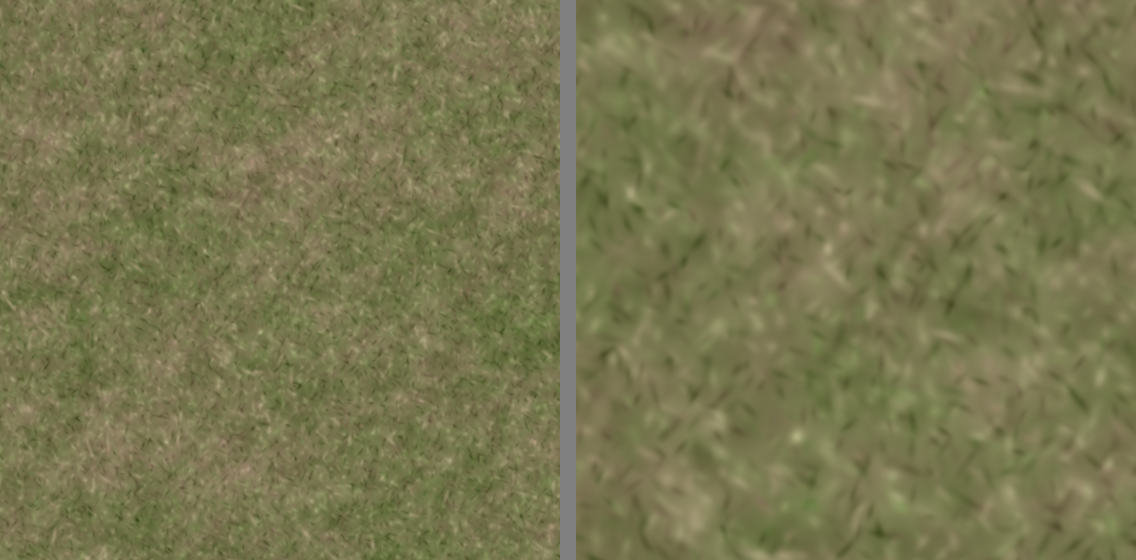
Left: the whole. Right: its middle third, enlarged.
Write a Shadertoy shader that draws this texture.

```glsl
// A worn lawn seen from a little way off: green turf mottled with dry, tan patches.
// Layered value noise sets the dryness and shade, soft random streaks form the
// blades, and a sparse layer of pale straws lies on top.

vec3 hash3(vec2 p) {
    vec3 q = fract(p.xyx * vec3(0.1031, 0.1030, 0.0973));
    q += dot(q, q.yxz + 33.33);
    return fract((q.xxy + q.yzz) * q.zyx);
}

// Smooth value noise in -1..1
float noise(vec2 p) {
    vec2 i = floor(p), f = fract(p);
    f = f * f * (3.0 - 2.0 * f);
    float low = mix(hash3(i).x, hash3(i + vec2(1, 0)).x, f.x);
    float high = mix(hash3(i + vec2(0, 1)).x, hash3(i + vec2(1, 1)).x, f.x);
    return 2.0 * mix(low, high, f.y) - 1.0;
}

// Soft-edged streak around the origin; size holds half length and half width
float streak(vec2 d, float angle, vec2 size) {
    vec2 along = vec2(cos(angle), sin(angle));
    vec2 q = vec2(dot(d, along), dot(d, vec2(-along.y, along.x))) / size;
    return exp(-dot(q, q));
}

// Sum of randomly turned blades: x is signed light, y is signed dryness
vec2 blades(vec2 p, float seed) {
    vec2 cell = floor(p), sum = vec2(0.0);
    for (int y = -1; y <= 1; y++)
    for (int x = -1; x <= 1; x++) {
        vec2 id = cell + vec2(x, y);
        vec3 place = hash3(id + seed);
        vec3 look = hash3(id + seed + 57.3);
        float angle = 1.8 + 2.4 * (place.z - 0.5);
        vec2 size = vec2(mix(0.28, 0.55, look.z), mix(0.16, 0.24, look.x));
        sum += (2.0 * look.xy - 1.0) * streak(p - id - place.xy, angle, size);
    }
    return sum;
}

// Rare pale straws, as coverage
float straws(vec2 p) {
    vec2 cell = floor(p);
    float cover = 0.0;
    for (int y = -1; y <= 1; y++)
    for (int x = -1; x <= 1; x++) {
        vec2 id = cell + vec2(x, y);
        vec3 place = hash3(id + 211.0);
        vec3 look = hash3(id + 307.0);
        float strength = step(0.72, look.x) * mix(0.3, 0.8, look.y);
        vec2 size = vec2(mix(0.12, 0.3, look.z), 0.055);
        cover = max(cover, strength * streak(p - id - place.xy, 1.1 + 1.9 * place.z, size));
    }
    return cover;
}

void mainImage(out vec4 fragColor, in vec2 fragCoord) {
    vec2 uv = fragCoord / iResolution.y;

    // Patches stretch sideways and rise gently to the right
    vec2 ground = vec2(uv.x + 0.25 * uv.y, 1.5 * (uv.y - 0.25 * uv.x));

    // Three overlapping layers of blades
    vec2 grass = vec2(0.0);
    for (int i = 0; i < 3; i++) {
        float layer = float(i);
        grass += blades(uv * (56.0 + 13.0 * layer) + 0.37 * layer, 31.0 * layer + 5.0);
    }

    // Dryness: broad bands, patches, clumps and single blades
    float dry = 0.53 + 0.08 * cos(9.0 * (uv.y - 0.16)) - 0.14 * (uv.x - 0.4);
    dry += 0.22 * noise(ground * 5.0 + 3.7);
    dry += 0.18 * noise(ground * 11.0 + 17.2);
    dry += 0.20 * noise(ground * 25.0 + 41.0);
    dry += 0.16 * noise(uv * 52.0 + 9.0);
    dry += 0.24 * grass.y;

    // Shade: clumps, tufts and single blades
    float shade = 0.022 * noise(ground * 18.0 + 73.0);
    shade += 0.034 * noise(uv * 44.0 + 29.0);
    shade += 0.024 * noise(uv * 115.0 + 61.0);
    shade += 0.082 * grass.x;

    vec3 green = vec3(0.385, 0.430, 0.235);
    vec3 tan_ = vec3(0.535, 0.480, 0.365);
    vec3 straw = vec3(0.68, 0.63, 0.50);

    vec3 color = mix(green, tan_, clamp(dry, -0.2, 1.25));
    color += shade * vec3(1.0, 1.0, 0.9);
    color = mix(color, straw, straws(uv * 17.0));
    fragColor = vec4(clamp(color, 0.0, 1.0), 1.0);
}
```
